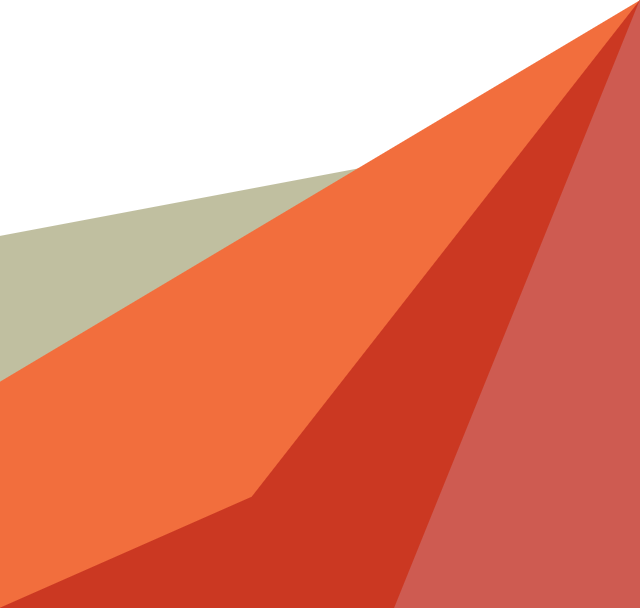
This background is drawn by a Shadertoy shader. Its source:

```glsl
// Draws flat folded-paper facets fanning out from the top right corner over white.

const vec3 WHITE   = vec3(1.0);
const vec3 OLIVE   = vec3(0.753, 0.749, 0.627);
const vec3 ORANGE  = vec3(0.949, 0.431, 0.239);
const vec3 RED     = vec3(0.796, 0.220, 0.133);
const vec3 ROSE    = vec3(0.806, 0.355, 0.316);

// Smooth coverage of the half-plane to the right of the line from a to b.
// Points are fractions of the canvas; size is the canvas in pixels.
float rightOf(vec2 p, vec2 a, vec2 b, vec2 size) {
    vec2 along = normalize((b - a) * size);
    vec2 offset = (p - a) * size;
    float pixelDistance = dot(offset, vec2(along.y, -along.x));
    return clamp(pixelDistance + 0.5, 0.0, 1.0);
}

void mainImage(out vec4 fragColor, in vec2 fragCoord) {
    vec2 size = iResolution.xy;
    vec2 p = fragCoord / size;

    // Shared corners of the facets
    vec2 apex       = vec2(0.9993, 0.9993);
    vec2 fold       = vec2(0.3932, 0.1830);
    vec2 corner     = vec2(0.0, 0.0005);
    vec2 roseFoot   = vec2(0.6159, 0.0005);
    vec2 orangeLeft = vec2(0.0, 0.3722);
    vec2 oliveLeft  = vec2(0.0, 0.6120);
    vec2 oliveTip   = vec2(0.5599, 0.7230);

    // The red facet bends at the fold, so it joins two half-planes
    float redArea = max(rightOf(p, corner, fold, size),
                        rightOf(p, fold, apex, size));

    // Layers from back to front
    vec3 color = WHITE;
    color = mix(color, OLIVE, rightOf(p, oliveLeft, oliveTip, size));
    color = mix(color, ORANGE, rightOf(p, orangeLeft, apex, size));
    color = mix(color, RED, redArea);
    color = mix(color, ROSE, rightOf(p, roseFoot, apex, size));

    fragColor = vec4(color, 1.0);
}
```
